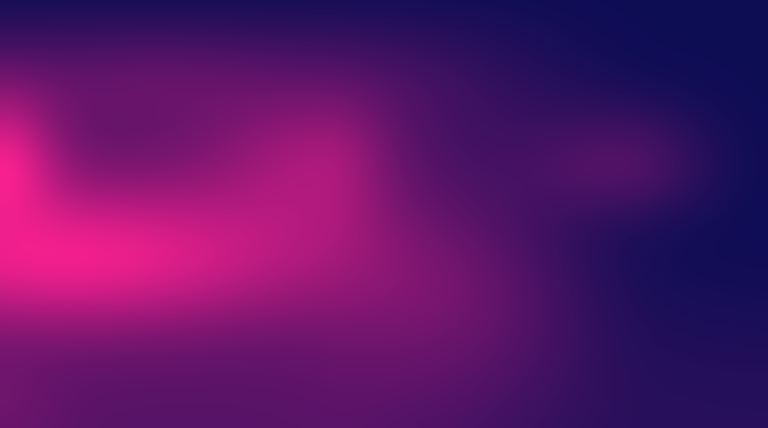
Write a Shadertoy shader that draws this background.

```glsl
// Soft magenta and violet glows melting into a deep navy backdrop.

// Colours at the two ends of the heat ramp
const vec3 NAVY = vec3(0.05, 0.05, 0.33);
const vec3 HOT_PINK = vec3(0.97, 0.125, 0.56);

// Heat of each layer
const float WASH_HEAT = 0.315;
const float VIOLET_HEAT = 0.11;
const float BAND_HEAT = 0.65;
const float EDGE_HEAT = 0.54;
const float SHOULDER_HEAT = 0.30;
const float ARM_HEAT = 0.26;
const float PLUM_HEAT = 0.163;
const float CROWN_HEAT = 0.08;
const float CORNER_HEAT = 0.09;

// Gaussian glow with separate reach toward lower left and upper right
float glow(vec2 p, vec2 centre, vec2 reachLow, vec2 reachHigh) {
    vec2 offset = p - centre;
    vec2 d = offset / mix(reachLow, reachHigh, step(0.0, offset));
    return exp(-dot(d, d));
}

// Broad wash, fading toward the right and the top
float wash(vec2 p) {
    return (1.0 - smoothstep(0.42, 0.88, p.x))
         * (1.0 - smoothstep(0.75, 1.08, p.y));
}

// Faint violet lift in the lower right
float violetLift(vec2 p) {
    return smoothstep(0.5, 0.9, p.x) * (1.0 - smoothstep(0.0, 0.5, p.y));
}

float heatField(vec2 p) {
    float heat = WASH_HEAT * wash(p) + VIOLET_HEAT * violetLift(p);

    // Bright left side: horizontal band, edge flare and raised shoulder
    heat += BAND_HEAT * glow(p, vec2(0.09, 0.40), vec2(0.34, 0.167), vec2(0.34, 0.177));
    heat += EDGE_HEAT * glow(p, vec2(0.0, 0.628), vec2(0.074, 0.132), vec2(0.074, 0.158));
    heat += SHOULDER_HEAT * glow(p, vec2(0.423, 0.628), vec2(0.15, 0.181), vec2(0.085, 0.14));

    // Dim glows: right arm, lower middle, upper left and bottom corner
    heat += ARM_HEAT * glow(p, vec2(0.82, 0.616), vec2(0.137, 0.128), vec2(0.104, 0.144));
    heat += PLUM_HEAT * glow(p, vec2(0.612, 0.28), vec2(0.17, 0.23), vec2(0.17, 0.23));
    heat += CROWN_HEAT * glow(p, vec2(0.195, 0.826), vec2(0.17, 0.116), vec2(0.17, 0.116));
    heat += CORNER_HEAT * glow(p, vec2(0.0, 0.05), vec2(0.08, 0.12), vec2(0.08, 0.12));
    return clamp(heat, 0.0, 1.0);
}

void mainImage(out vec4 fragColor, in vec2 fragCoord) {
    vec2 p = fragCoord / iResolution.xy;
    fragColor = vec4(mix(NAVY, HOT_PINK, heatField(p)), 1.0);
}
```
